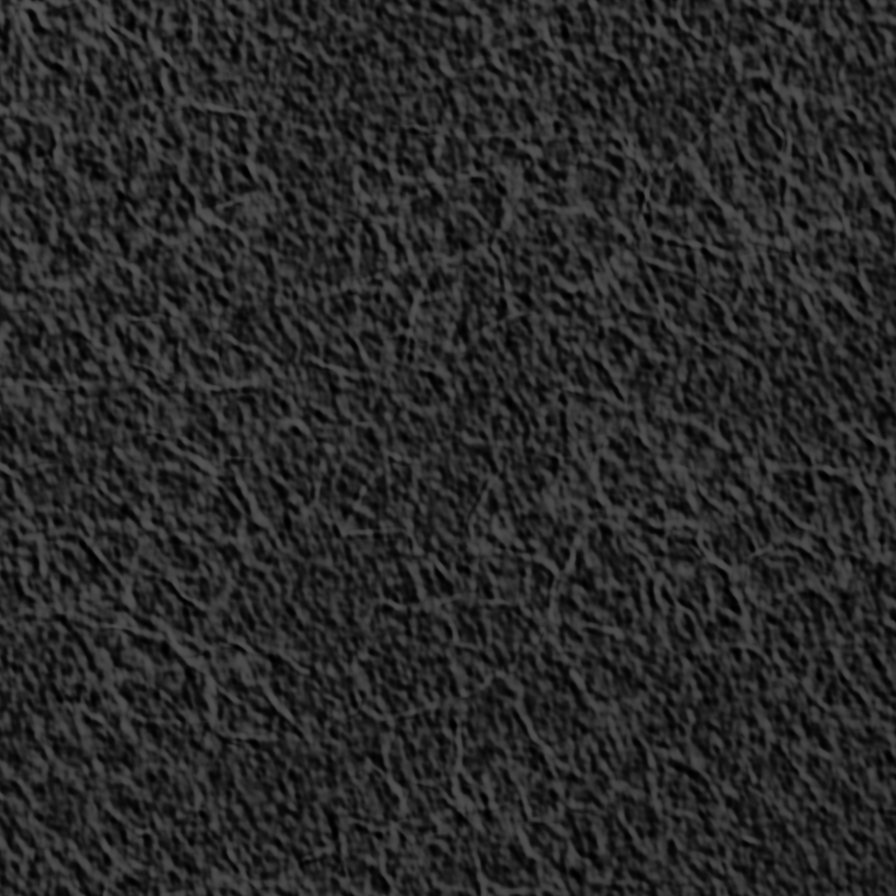
Write a three.js fragment shader that draws this texture.

```glsl
// Black leather: fine pebbled grain crossed by slanting wrinkles, lit from the upper right.
varying vec2 vUv;

#define GRAIN_SCALE 84.0
#define LUMP_SCALE 42.0
#define WRINKLE_SCALE 24.0
#define CREASE_SCALE 10.0
#define LUMP_HEIGHT 0.6
#define WRINKLE_HEIGHT 0.5
#define CREASE_HEIGHT 0.55
#define LIGHT_STEP 0.004
#define RELIEF 1.42
#define CREST_GLOW 0.75
#define MID_TONE 0.155
#define TONE_SWING 0.19

const vec2 LIGHT = vec2(0.77, 0.64);
const vec2 GRAIN_DIR = vec2(0.34, -0.94);
const vec2 WRINKLE_DIR = vec2(0.6, -0.8);

vec2 hash2(vec2 cell) {
  vec3 h = fract(cell.xyx * vec3(0.1031, 0.1030, 0.0973));
  h += dot(h, h.yzx + 33.33);
  return fract((h.xx + h.yz) * h.zy);
}

// Two independent channels of smooth value noise, for bending and fading
vec2 noise2(vec2 p) {
  vec2 cell = floor(p);
  vec2 f = fract(p);
  vec2 w = f * f * (3.0 - 2.0 * f);
  vec2 low = mix(hash2(cell), hash2(cell + vec2(1.0, 0.0)), w.x);
  vec2 high = mix(hash2(cell + vec2(0.0, 1.0)), hash2(cell + 1.0), w.x);
  return mix(low, high, w.y);
}

float slopeAt(vec2 cell, vec2 corner, vec2 f) {
  return dot(2.0 * hash2(cell + corner) - 1.0, f - corner);
}

// Gradient noise, for the rounded grain
float grainNoise(vec2 p) {
  vec2 cell = floor(p);
  vec2 f = fract(p);
  vec2 w = f * f * f * (f * (f * 6.0 - 15.0) + 10.0);
  float low = mix(slopeAt(cell, vec2(0.0), f), slopeAt(cell, vec2(1.0, 0.0), f), w.x);
  float high = mix(slopeAt(cell, vec2(0.0, 1.0), f), slopeAt(cell, vec2(1.0), f), w.x);
  return mix(low, high, w.y);
}

// Raised network along the borders of irregular cells
float ridgeNet(vec2 p, float width) {
  vec2 cell = floor(p);
  vec2 f = fract(p);
  float nearest = 8.0;
  float second = 8.0;
  for (int y = -1; y <= 1; y++) {
    for (int x = -1; x <= 1; x++) {
      vec2 offset = vec2(float(x), float(y));
      float d = length(offset + hash2(cell + offset) - f);
      second = min(second, max(nearest, d));
      nearest = min(nearest, d);
    }
  }
  return 1.0 - smoothstep(0.0, width, second - nearest);
}

// Frame whose second axis follows a direction, squeezed to lengthen features
vec2 alongFrame(vec2 p, vec2 dir, float squeeze) {
  return vec2(dot(p, vec2(-dir.y, dir.x)), dot(p, dir) * squeeze) + 3.0;
}

float leatherHeight(vec2 p) {
  // Pebbles keep their size everywhere
  vec2 g = alongFrame(p, GRAIN_DIR, 0.82);
  float grain = grainNoise(g * GRAIN_SCALE);
  grain += 0.4 * grainNoise(g.yx * GRAIN_SCALE * 1.6 + 29.0);
  grain += LUMP_HEIGHT * grainNoise(g * LUMP_SCALE + 71.0);

  // Ridges waver around the pebbles and fade in and out
  vec2 bent = p + 0.09 * (noise2(p * 3.0 + 11.0) - 0.5);
  bent += 0.013 * (noise2(p * 38.0 + 37.0) - 0.5);
  vec2 presence = smoothstep(0.2, 0.7, noise2(p * 9.0 + 53.0));
  vec2 w = alongFrame(bent, WRINKLE_DIR, 0.68);
  float wrinkles = ridgeNet(w * WRINKLE_SCALE, 0.36) * mix(0.3, 1.0, presence.x);
  float creases = ridgeNet(bent * CREASE_SCALE + 19.0, 0.16) * presence.y;
  return grain + WRINKLE_HEIGHT * wrinkles + CREASE_HEIGHT * creases;
}

void main() {
  float here = leatherHeight(vUv);
  float towardLight = leatherHeight(vUv + LIGHT * LIGHT_STEP);

  // Faces falling toward the light are bright, and so are the crests
  float facing = RELIEF * (here - towardLight) + CREST_GLOW * (here - 0.18);
  float shade = facing * inversesqrt(1.0 + facing * facing);

  // Gentle falloff toward the lower right
  float falloff = mix(0.92, 1.07, 0.5 + 0.5 * (vUv.y - vUv.x));
  float tone = (MID_TONE + TONE_SWING * shade) * falloff;
  gl_FragColor = vec4(vec3(tone), 1.0);
}
```
